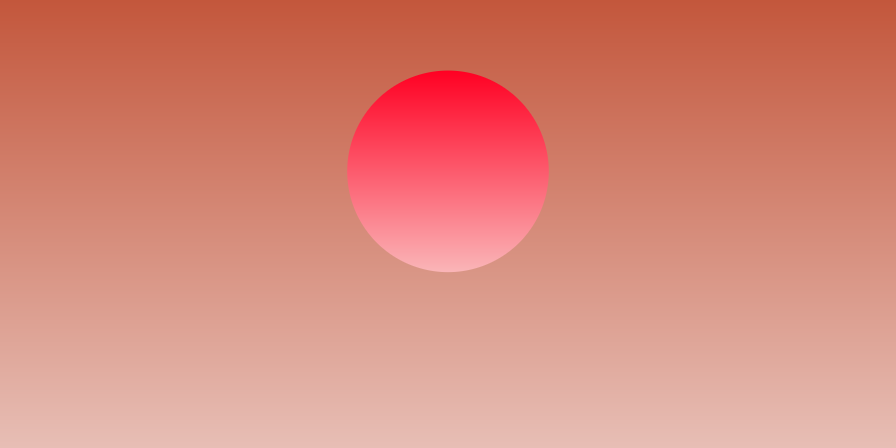
Write a WebGL 1 fragment shader that draws this background.

```glsl
precision highp float;
// A flat red sun hanging in a dusty terracotta sky.
// Sky and sun are vertical linear gradients; the sun is cut out by a
// circle distance function. Lengths are in units of the canvas height.

uniform vec2 u_resolution;

const vec3 SKY_TOP = vec3(0.765, 0.340, 0.235);
const vec3 SKY_BOTTOM = vec3(0.906, 0.745, 0.710);
const vec3 SUN_TOP = vec3(1.0, 0.0, 0.135);
const vec3 SUN_BOTTOM = vec3(0.980, 0.710, 0.720);

const float SUN_HEIGHT = 0.6175;
const float SUN_RADIUS = 0.225;

// Linear blend from bottom to top colour between two heights
vec3 verticalGradient(float y, float low, float high, vec3 bottom, vec3 top) {
  return mix(bottom, top, clamp((y - low) / (high - low), 0.0, 1.0));
}

float circleDistance(vec2 p, vec2 center, float radius) {
  return length(p - center) - radius;
}

// Coverage of a shape, softened over one pixel
float coverage(float dist, float pixel) {
  return clamp(0.5 - dist / pixel, 0.0, 1.0);
}

void main() {
  float pixel = 1.0 / u_resolution.y;
  vec2 p = gl_FragCoord.xy * pixel;
  vec2 sunCenter = vec2(0.5 * u_resolution.x * pixel, SUN_HEIGHT);

  // Sky
  vec3 color = verticalGradient(p.y, 0.0, 1.0, SKY_BOTTOM, SKY_TOP);

  // Sun
  vec3 sun = verticalGradient(p.y, SUN_HEIGHT - SUN_RADIUS,
                              SUN_HEIGHT + SUN_RADIUS, SUN_BOTTOM, SUN_TOP);
  float sunDistance = circleDistance(p, sunCenter, SUN_RADIUS);
  color = mix(color, sun, coverage(sunDistance, pixel));

  gl_FragColor = vec4(color, 1.0);
}
```
